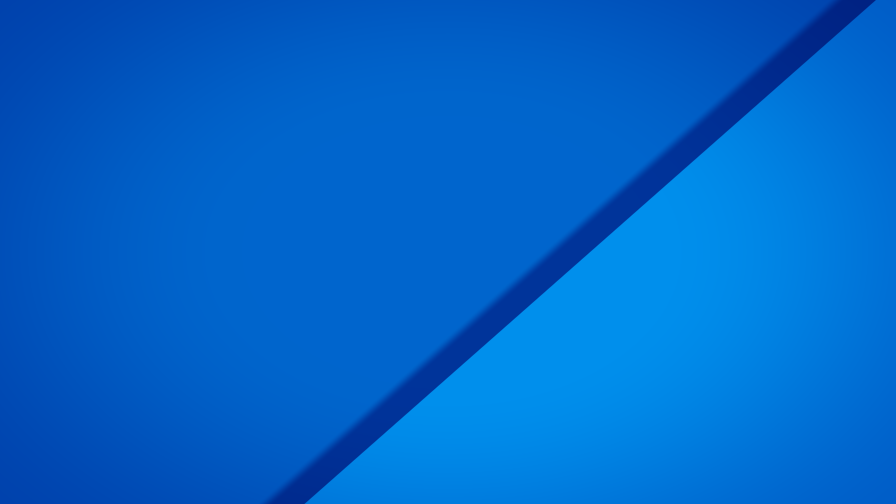
Reproduce this background procedurally as a Shadertoy shader.

```glsl
const vec3 PANEL_BLUE = vec3(0.0, 0.398, 0.802);
const vec3 BRIGHT_BLUE = vec3(0.0, 0.562, 0.926);
const vec3 SHADOW_BLUE = vec3(0.0, 0.202, 0.604);
const vec3 EDGE_TINT = vec3(1.0, 0.64, 0.84);

// Signed distance to the line through a and b, positive on its left
float lineDistance(vec2 p, vec2 a, vec2 b) {
    vec2 dir = normalize(b - a);
    return dot(p - a, vec2(-dir.y, dir.x));
}

// Elliptical darkening: 0 near the centre, 1 in the corners
float vignette(vec2 uv, vec2 stretch, float inner, float outer) {
    return smoothstep(inner, outer, length((uv * 2.0 - 1.0) * stretch));
}

void mainImage(out vec4 fragColor, in vec2 fragCoord) {
    vec2 uv = fragCoord / iResolution.xy;
    vec2 p = vec2(uv.x * 16.0 / 9.0, uv.y);
    float pixel = 1.0 / iResolution.y;

    // Diagonal fold between the two panels
    float fold = lineDistance(p, vec2(0.604, 0.0), vec2(1.738, 1.0));

    // Shadow strip with a soft outer side, then the crisp bright panel
    vec3 color = mix(SHADOW_BLUE, PANEL_BLUE, smoothstep(0.040, 0.063, fold));
    color = mix(BRIGHT_BLUE, color, smoothstep(-0.7 * pixel, 0.7 * pixel, fold));

    // Shade toward the borders
    float shade = vignette(uv, vec2(1.0, 0.85), 0.45, 1.4);
    color *= mix(vec3(1.0), EDGE_TINT, shade);

    fragColor = vec4(color, 1.0);
}
```
